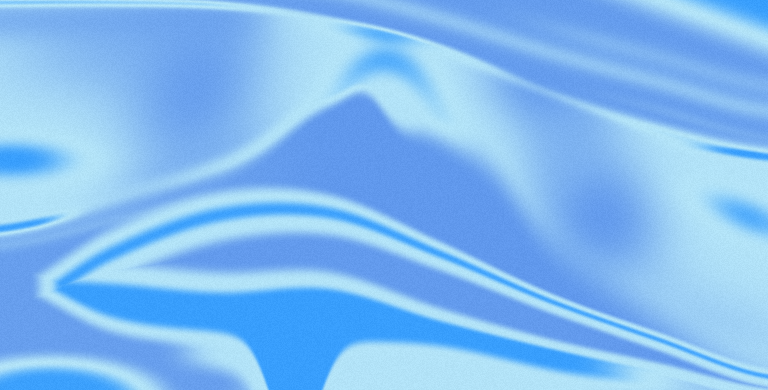
This background is drawn by a Shadertoy shader. Its source:

```glsl
#define ASPECT 1.97
#define DEEP vec3(0.37, 0.59, 0.925)
#define PALE vec3(0.70, 0.89, 0.97)
#define AZURE vec3(0.22, 0.62, 0.99)
#define GRAIN 0.035
#define GRAIN_ROWS 390.0

// Smooth height profile through eight evenly spaced knots
float profile(float x, vec4 a, vec4 b) {
    float k[8] = float[8](a.x, a.y, a.z, a.w, b.x, b.y, b.z, b.w);
    float s = clamp(x, 0.0, 0.9999) * 7.0;
    int i = int(s);
    float f = fract(s);
    float p0 = k[max(i - 1, 0)], p1 = k[i], p2 = k[i + 1], p3 = k[min(i + 2, 7)];
    return p1 + 0.5 * f * (p2 - p0 + f * (2.0 * p0 - 5.0 * p1 + 4.0 * p2 - p3
         + f * (3.0 * (p1 - p2) + p3 - p0)));
}

float ridge(float d, float w) {
    return exp(-d * d / (w * w));
}

float blob(vec2 p, vec2 centre, vec2 radius, float angle) {
    float c = cos(angle), s = sin(angle);
    vec2 d = p - centre;
    d = vec2(c * d.x + s * d.y, c * d.y - s * d.x) / radius;
    return exp(-dot(d, d));
}

float hash(vec2 p) {
    vec3 q = fract(vec3(p.xyx) * 0.1031);
    q += dot(q, q.yzx + 33.33);
    return fract((q.x + q.y) * q.z);
}

// Tone: 0 is deep blue, 1 is pale, 2 is azure
vec3 silkColour(float tone) {
    vec3 c = mix(DEEP, PALE, smoothstep(-0.1, 1.0, tone));
    return mix(c, AZURE, smoothstep(1.0, 2.0, tone));
}

// Upper bowl on the left, hook in the middle, soft hollow on the right
float upperSilk(vec2 p, float x) {
    float tone = 0.95;
    tone = mix(tone, 0.08, 0.95 * blob(p, vec2(0.50, 0.21), vec2(0.20, 0.30), 0.2));
    tone = mix(tone, 0.2, 0.65 * blob(p, vec2(0.27, 0.13), vec2(0.32, 0.14), -0.1));
    tone = mix(tone, 0.15, 0.7 * ridge(p.y - 0.05, 0.06) * (1.0 - smoothstep(0.28, 0.38, x)));
    tone = mix(tone, 0.25, 0.8 * blob(p, vec2(0.50, 0.45), vec2(0.24, 0.08), -0.4));
    tone += 1.05 * blob(p, vec2(0.03, 0.41), vec2(0.16, 0.048), 0.0);

    float dx = p.x - 0.985;
    float arch = (p.y - 0.155 - 5.2 * dx * dx) / sqrt(1.0 + 108.0 * dx * dx);
    tone += 0.75 * ridge(arch, 0.045) * ridge(dx - 0.01, 0.15);
    tone += 0.65 * blob(p, vec2(0.97, 0.085), vec2(0.12, 0.024), 0.15);

    tone = mix(tone, 0.0, 0.95 * blob(p, vec2(1.54, 0.56), vec2(0.16, 0.21), -0.5));
    tone = mix(tone, 0.05, 0.9 * blob(p, vec2(1.39, 0.23), vec2(0.19, 0.12), 0.5));
    tone = mix(tone, 0.3, 0.65 * blob(p, vec2(1.45, 0.38), vec2(0.11, 0.13), 0.0));
    tone = mix(tone, 0.5, 0.7 * blob(p, vec2(1.82, 0.82), vec2(0.35, 0.12), 0.3));
    tone += 0.75 * blob(p, vec2(1.92, 0.555), vec2(0.13, 0.045), 0.4);
    tone += 0.85 * blob(p, vec2(1.92, 0.396), vec2(0.13, 0.012), 0.14);
    return tone;
}

// Broad deep body with fine streaks along its left shoulder
float addBody(float tone, vec2 p, float x) {
    float top = profile(x, vec4(0.60, 0.536, 0.45, 0.265), vec4(0.36, 0.63, 0.83, 0.98));
    top += 0.03 * (ridge(x - 0.36, 0.06) + ridge(x - 0.52, 0.03));
    top -= 0.05 * ridge(x - 0.64, 0.05) + 0.035 * ridge(x - 0.475, 0.03);
    float d = p.y - top;
    float left = 1.0 - smoothstep(0.3, 0.45, x);
    float soft = mix(0.028, 0.085, smoothstep(0.47, 0.66, x));
    tone += 0.45 * ridge(d + 0.03, 0.025) * smoothstep(0.1, 0.3, x) * left;
    tone = mix(tone, 0.12 * left, smoothstep(-soft, soft, d));
    tone += 0.25 * ridge(d - 0.03, 0.018) * (1.0 - smoothstep(0.15, 0.3, x));
    return tone + 1.1 * ridge(d + 0.012, 0.013) * (1.0 - smoothstep(0.04, 0.12, x));
}

// Azure fold wrapped round a deep lens, with a funnel at the bottom
float addFold(float tone, vec2 p, float x) {
    float top = profile(x, vec4(0.80, 0.637, 0.536, 0.534), vec4(0.642, 0.765, 0.866, 0.961));
    float inner = profile(x, vec4(0.72, 0.732, 0.755, 0.745), vec4(0.825, 0.895, 0.955, 1.02));
    float base = profile(x, vec4(0.68, 0.81, 0.85, 0.87), vec4(0.885, 0.945, 1.0, 1.05));
    base += 0.28 * ridge(x - 0.384, 0.041);

    float taper = smoothstep(0.2, 0.8, x);
    float below = p.y - base;
    tone = mix(tone, 0.95, smoothstep(0.2, 0.3, x) * smoothstep(-0.04, 0.01, below)
         * (1.0 - smoothstep(0.06, 0.13, below) * (1.0 - smoothstep(0.28, 0.38, x))));

    // Pale margin first, then the azure core
    float halo = mix(0.07, 0.022, taper);
    float depth = min((p.y - top) / halo, -below / 0.06);
    depth = min(depth, (p.x - 0.145) / 0.07);
    tone = mix(tone, 1.0, smoothstep(-1.0, -0.2, depth));
    tone = mix(tone, 2.0, smoothstep(-0.4, 0.35, depth));

    float band = mix(0.028, 0.008, taper);
    float lens = min(p.y - top - band, inner - p.y);
    float falloff = mix(0.062, 0.026, taper);
    tone = mix(tone, 1.0, smoothstep(-0.3, 0.45, lens / falloff));
    tone = mix(tone, 0.05, smoothstep(0.4, 1.4, lens / falloff));
    tone = mix(tone, 0.6, smoothstep(0.72, 0.92, x) * smoothstep(-0.02, 0.01, p.y - inner));

    // Pool in the lower left corner
    float pool = length((p - vec2(0.13, 1.03)) / vec2(0.29, 0.115));
    return mix(tone, 1.9, 1.0 - smoothstep(0.5, 1.25, pool));
}

// Streaked band sweeping over the top
float addCrest(float tone, vec2 p, float x) {
    float edge = profile(x, vec4(0.005, 0.005, 0.013, 0.044), vec4(0.113, 0.222, 0.318, 0.38));
    float streak = profile(x, vec4(-0.1, -0.08, -0.05, -0.026), vec4(0.046, 0.134, 0.211, 0.285));
    float d = p.y - edge;
    float band = 0.08 + 0.42 * ridge(p.y - streak, 0.028);
    band += 0.28 * ridge(p.y - streak + 0.065, 0.03) * smoothstep(0.6, 0.8, x);
    band += 0.2 * ridge(p.y - streak - 0.07, 0.018) * smoothstep(0.7, 0.9, x);
    float corner = p.y - 0.37 * (p.x - 1.62);
    band = mix(band, 2.0, 1.0 - smoothstep(-0.12, 0.06, corner));

    tone += 0.3 * ridge(d - 0.015, 0.015) * smoothstep(0.5, 0.65, x);
    float soft = mix(0.012, 0.024, smoothstep(0.6, 0.9, x));
    tone = mix(band, tone, smoothstep(-soft, soft, d));
    return tone + 1.1 * ridge(d, 0.011) * (1.0 - smoothstep(0.25, 0.45, x));
}

void mainImage(out vec4 fragColor, in vec2 fragCoord) {
    vec2 uv = fragCoord / iResolution.xy;
    vec2 p = vec2(uv.x * ASPECT, 1.0 - uv.y);

    float tone = upperSilk(p, uv.x);
    tone = addBody(tone, p, uv.x);
    tone = addFold(tone, p, uv.x);
    tone = addCrest(tone, p, uv.x);

    // Fine film grain
    float grain = hash(floor(p * GRAIN_ROWS)) - 0.5;
    fragColor = vec4(silkColour(clamp(tone, 0.0, 2.0)) + GRAIN * grain, 1.0);
}
```
